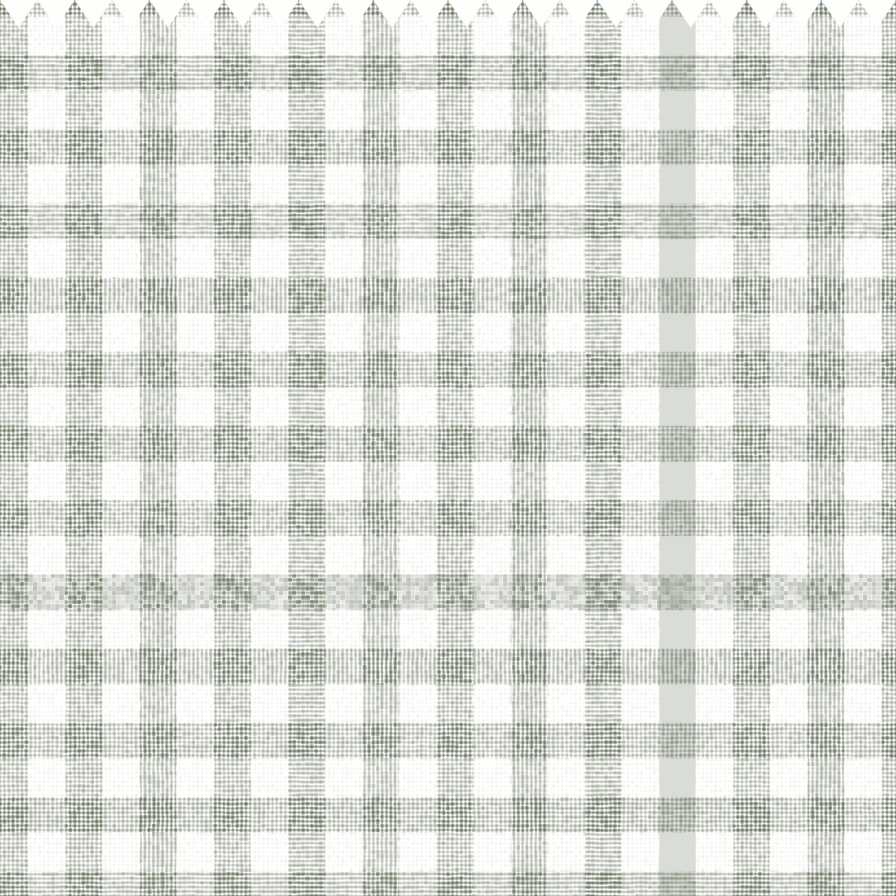
Give the GLSL for this pattern, as a Shadertoy shader.

```glsl
// Sage green gingham cloth with a visible weave and a pinked top edge.
#define PITCH 0.0828               // distance between bands
#define FIRST vec2(0.0110, 0.0078) // centre of the first column and row
#define HALF_BAND vec2(0.0203, 0.0197)
#define THREADS 204.0              // threads across the canvas
#define BAND_INK 0.335
#define CONTRAST 1.15
#define GRAIN 0.30
#define TEETH 24.0
#define TOOTH_DEPTH 0.031
#define PAPER vec3(0.995, 0.995, 0.993)
#define SAGE vec3(0.56, 0.59, 0.53)

const float TAU = 6.2831853;

// Weave styles: 0 dots, 1 upright ribs, 2 level ribs, 3 flat, 4 grainy
const int COLUMN_STYLE[13] = int[13](0, 0, 1, 0, 2, 1, 0, 1, 2, 3, 0, 1, 0);
const int ROW_STYLE[13] = int[13](2, 0, 0, 1, 4, 0, 0, 0, 1, 2, 0, 2, 0);

float hash(vec2 p) {
    vec3 q = fract(p.xyx * vec3(0.1031, 0.1030, 0.0973));
    q += dot(q, q.yzx + 33.33);
    return fract((q.x + q.y) * q.z);
}

float noise(vec2 p) {
    vec2 i = floor(p), f = fract(p);
    f = f * f * (3.0 - 2.0 * f);
    return mix(mix(hash(i), hash(i + vec2(1, 0)), f.x),
               mix(hash(i + vec2(0, 1)), hash(i + vec2(1, 1)), f.x), f.y);
}

// Signed thread shading around zero for one weave style
float weave(int style, vec2 wave, float grain) {
    if (style == 3) return 0.0;
    if (style == 4) return 0.12 * (wave.x + wave.y) + 1.6 * GRAIN * grain;
    vec2 weight = style == 0 ? vec2(0.52) :
                  style == 1 ? vec2(0.68, 0.20) : vec2(0.20, 0.68);
    return dot(weight, wave) + GRAIN * grain;
}

float bandInk(float coverage, int style, float tone, vec2 wave, float grain) {
    return coverage * BAND_INK * tone * (1.0 + CONTRAST * weave(style, wave, grain));
}

void mainImage(out vec4 fragColor, in vec2 fragCoord) {
    vec2 uv = fragCoord / iResolution.y;
    float pixel = 1.0 / iResolution.y;

    // Threads, slightly irregular and faded where too fine to resolve
    vec2 wobble = 0.16 * (vec2(noise(uv * 70.0), noise(uv * 70.0 + 91.0)) - 0.5);
    float resolved = 1.0 - smoothstep(0.4, 0.8, THREADS * pixel);
    vec2 wave = resolved * cos(TAU * (uv * THREADS + wobble));
    float grain = resolved * (2.0 * hash(floor(uv * THREADS + 0.5)) - 1.0);

    // Distance to the nearest column and row band
    vec2 grid = (uv - FIRST) / PITCH;
    vec2 band = floor(grid + 0.5);
    vec2 offset = abs(grid - band) * PITCH;
    vec2 fray = HALF_BAND + 0.0008 * (noise(uv * THREADS) - 0.5);
    vec2 coverage = 1.0 - smoothstep(fray - pixel, fray + pixel, offset);

    // Both bands add ink, so crossings are darker
    ivec2 index = ivec2(mod(band, 13.0));
    float columnTone = 0.95 + 0.10 * hash(vec2(band.x, 3.0));
    float rowTone = 0.95 + 0.10 * hash(vec2(7.0, band.y));
    float column = bandInk(coverage.x, COLUMN_STYLE[index.x], columnTone, wave, grain);
    float row = bandInk(coverage.y, ROW_STYLE[index.y], rowTone, wave, grain);
    float ink = column + row - 0.3 * column * row;

    // Faint thread marks in the pale squares
    float pale = (1.0 - coverage.x) * (1.0 - coverage.y);
    ink += pale * 0.10 * max(0.5 * (wave.x + wave.y) + 0.4 * grain, 0.0);

    // Zigzag cut along the top
    float tooth = 2.0 * abs(fract(uv.x * TEETH) - 0.5);
    float cut = 1.0 - TOOTH_DEPTH * (1.0 - tooth);
    float cloth = 1.0 - smoothstep(-1.5 * pixel, 1.5 * pixel, uv.y - cut);

    vec3 color = mix(PAPER, SAGE, clamp(ink * cloth, 0.0, 1.25));
    fragColor = vec4(color, 1.0);
}
```
